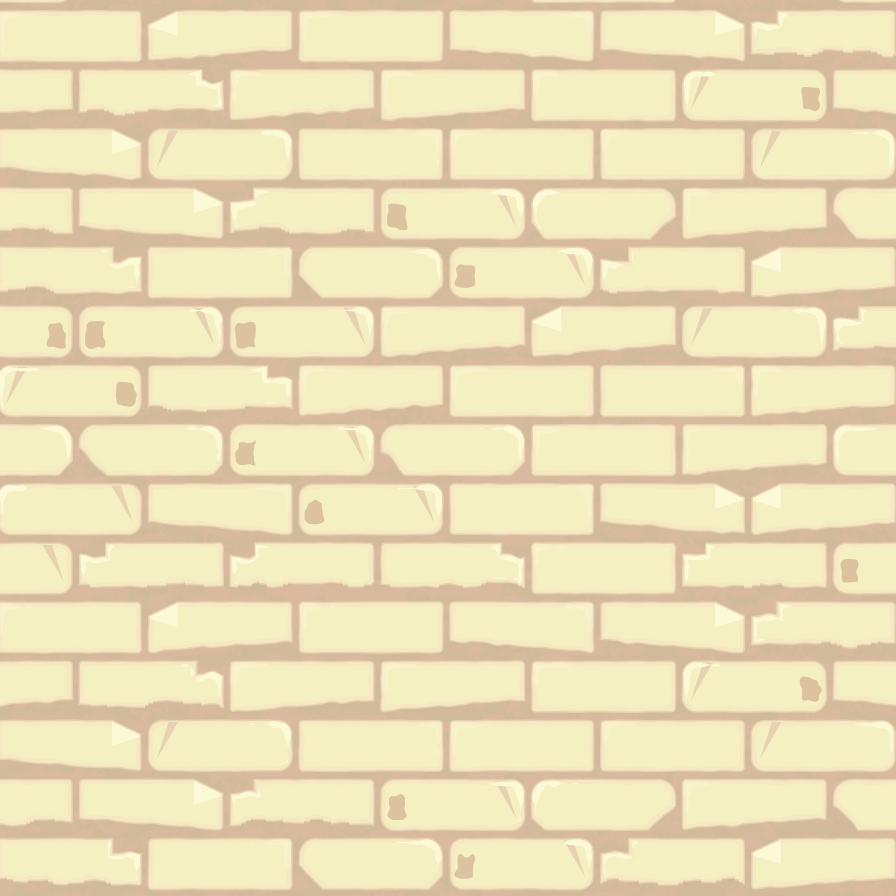
Give the GLSL for this texture, as a Shadertoy shader.

```glsl
float hash(vec2 p) {
    p = fract(p * vec2(0.1031, 0.1137) + 0.17);
    p += dot(p, p.yx + 33.33);
    return fract((p.x + p.y) * p.x * 7.31);
}

float noise(vec2 p) {
    vec2 i = floor(p), f = fract(p);
    f = f * f * (3.0 - 2.0 * f);
    return mix(mix(hash(i), hash(i + vec2(1, 0)), f.x),
               mix(hash(i + vec2(0, 1)), hash(i + vec2(1, 1)), f.x), f.y);
}

float roundBox(vec2 p, vec2 halfSize, float radius) {
    vec2 e = abs(p) - halfSize + radius;
    return length(max(e, 0.0)) + min(max(e.x, e.y), 0.0) - radius;
}

float fill(float d, float pixel) {
    return clamp(0.5 - d / pixel, 0.0, 1.0);
}

void mainImage(out vec4 fragColor, in vec2 fragCoord) {
    vec2 uv = fragCoord / iResolution.xy;
    vec2 p = vec2(uv.x, 1.0 - uv.y) * 15.15;
    float pixel = 15.15 / iResolution.y;

    // Running bond: one unit per row, 2.55 units per brick
    float y = p.y - 0.11;
    float row = floor(y);
    float x = (p.x + (mod(row, 2.0) < 0.5 ? 0.103 : 1.268)) / 2.55;
    vec2 id = vec2(floor(x), mod(row, 10.0));
    vec2 q = vec2((fract(x) - 0.5) * 2.55, 0.5 - fract(y));

    // Each brick gets a kind of wear and may be mirrored
    float kind = floor(hash(id * 7.0 + 3.0) * 7.0);
    if (hash(id * 5.0 + 41.0) < 0.4) q.x = -q.x;
    float rough = noise(vec2(p.x * 5.0, row * 9.0)) - 0.5;
    bool streaked = kind == 1.0, slanted = kind == 2.0, chipped = kind == 3.0;
    bool stained = kind == 4.0, torn = kind == 5.0, sheared = kind == 6.0;

    // Brick outline
    float radius = stained || streaked ? 0.24 : chipped ? 0.3 : 0.08;
    float brick = roundBox(q, vec2(1.225, 0.44), radius);
    brick += 0.015 * (noise(p * 4.0) - 0.5);
    if (slanted || sheared)
        brick = max(brick, -0.33 + 0.08 * q.x + 0.05 * rough - q.y);
    if (chipped)
        brick = max(brick, (abs(q.x + 0.1) - q.y - 1.33 + 0.1 * rough) * 0.7);
    if (sheared)
        brick = max(brick, (q.y - 0.48 * q.x - 0.79) * 0.9);
    if (torn) {
        float ledge = floor(noise(vec2(p.x * 3.0, row)) * 4.0) * 0.03;
        brick = max(brick, -0.35 + ledge + 0.04 * rough - q.y);
        vec2 notch = vec2(q.x + 0.8 + 0.15 * rough, 0.23 + 0.1 * rough - q.y);
        brick = max(brick, -max(notch.x, notch.y));
    }

    // Mortar in two blended tones
    float blend = noise(p * vec2(3.0, 7.0)) * 0.6 + noise(p * 17.0) * 0.4;
    vec3 mortar = mix(vec3(0.85, 0.73, 0.62), vec3(0.82, 0.73, 0.60),
                      smoothstep(0.4, 0.6, blend));

    // Face with a faint shaded border and a darker rim
    vec3 face = vec3(0.96, 0.94, 0.76);
    face = mix(face, vec3(0.96, 0.91, 0.76),
               fill(-brick - 0.07 - 0.04 * noise(p * 6.0), pixel));

    // Shaded sliver beside one upper corner
    if (streaked || stained) {
        float sliver = abs(q.x - 0.97 + 0.45 * q.y) - 0.13 * (q.y + 0.22);
        sliver = max(sliver, brick + 0.04);
        face = mix(face, vec3(0.90, 0.82, 0.69), fill(sliver, pixel));
    }

    // Blotch near the end of stained bricks
    if (stained) {
        vec2 s = q - vec2(-0.95, -0.06);
        float blotch = roundBox(s - vec2(0.3 * s.y * s.y, 0.0), vec2(0.15, 0.2), 0.07);
        blotch += 0.09 * (noise(p * 9.0) - 0.5);
        face = mix(face, vec3(0.85, 0.74, 0.61), 0.9 * fill(blotch, pixel));
    }

    // Tapering glints along the corners
    vec2 corner = q - vec2(stained ? 1.12 : -1.12, 0.34);
    float glint = abs(brick + 0.08) - 0.075 + 0.14 * length(corner)
                + 0.06 * (noise(p * 8.0) - 0.5);
    if (sheared)
        glint = max(brick + 0.03, max(q.x + 0.72, 0.15 - 0.3 * (q.x + 1.2) - q.y));
    float glow = kind == 0.0 || slanted ? 0.4 : 1.0;
    face = mix(face, vec3(0.99, 0.98, 0.84), glow * fill(glint, pixel));
    face = mix(face, vec3(0.90, 0.82, 0.69), fill(-brick - 0.025, pixel));

    fragColor = vec4(mix(mortar, face, fill(brick, pixel)), 1.0);
}
```
